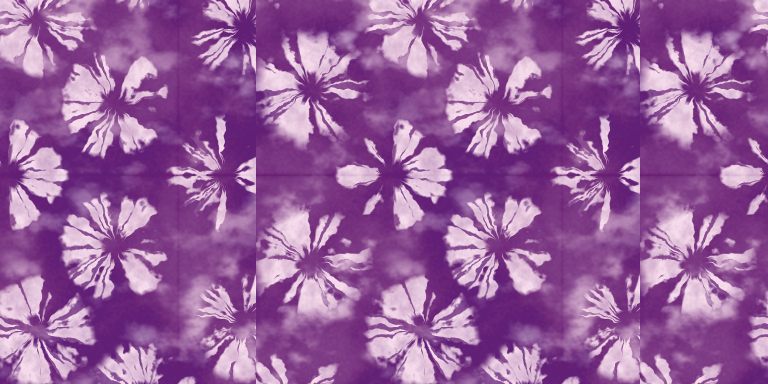
A Shadertoy shader for this pattern:

```glsl
// Tie-dyed cloth: pale pleated bursts on mottled purple, in a square tile.
// Each tile is folded about a horizontal axis; bursts are discs whose spokes
// come from noise sampled around a circle, with bleeding and smudged dye.
#define SEAM_X 0.667
#define FOLD_Y 0.544
#define DISC_COUNT 8
#define DISC_RADIUS 0.139
#define PLEAT_LEVEL 0.55
#define CORE_SIZE 0.2
#define SMUDGE 0.5
#define CREASE 0.14
#define GRAIN 0.05
#define DEEP_DYE vec3(0.41, 0.12, 0.45)
#define BARE_CLOTH vec3(0.96, 0.86, 0.92)

// Disc centre x, distance from the fold, bleed, dye taken up by the pleats
const vec4 DISCS[DISC_COUNT] = vec4[](
    vec4(0.141, 0.226, 0.75, -0.04), vec4(0.357, 0.000, 0.05, 0.00),
    vec4(0.430, 0.405, 0.30, 0.00),  vec4(0.633, 0.186, 0.10, 0.00),
    vec4(0.919, 0.000, 0.20, 0.07),  vec4(0.970, 0.385, 0.40, 0.00),
    vec4(0.094, 0.586, 0.50, 0.00),  vec4(0.711, 0.573, 0.30, 0.00));

float hash(vec2 p) {
    vec3 q = fract(p.xyx * 0.1031);
    q += dot(q, q.yzx + 33.33);
    return fract((q.x + q.y) * q.z);
}

float noise(vec2 p) {
    vec2 i = floor(p), f = fract(p);
    f = f * f * (3.0 - 2.0 * f);
    vec2 e = vec2(0.0, 1.0);
    return mix(mix(hash(i), hash(i + e.yx), f.x),
               mix(hash(i + e.xy), hash(i + e.yy), f.x), f.y);
}

float fbm(vec2 p) {
    float sum = 0.0, amp = 0.533;
    for (int i = 0; i < 4; i++) {
        sum += amp * noise(p);
        p = mat2(1.6, 1.2, -1.2, 1.6) * p + 7.3;
        amp *= 0.5;
    }
    return sum;
}

// Bare cloth in one burst (x) and the stained halo around it (y)
vec2 burst(vec2 d, vec2 cloth, float seed, float bleed, float dye, float pointed) {
    float far = length(d);
    if (far > 1.7) return vec2(0.0);
    float blot = fbm(cloth * 34.0 + seed) - 0.5;
    float fleck = noise(cloth * 95.0 + seed) - 0.5;
    d += 0.16 * vec2(blot, fbm(cloth * 34.0 + 41.0) - 0.5);
    float r = mix(length(d), 0.8 * (abs(d.x) + abs(d.y)), pointed);
    vec2 dir = d / max(length(d), 0.001);

    // Spokes: broad wedges, narrower pleats and fine veins
    float wedge = noise(dir * 2.1 + seed * 17.3 + 50.0);
    float pleat = noise(dir * 5.3 + seed * 9.7 + 80.0);
    float vein = noise(dir * 11.0 + seed * 5.1 + 120.0);
    float spoke = 0.42 * wedge + 0.58 * pleat + dye + 0.35 * blot + 0.08 * fleck;
    spoke += 0.10 * smoothstep(0.7, 1.0, r);
    float stain = smoothstep(PLEAT_LEVEL - 0.05, PLEAT_LEVEL + 0.07, spoke);
    stain = max(stain, 0.75 * smoothstep(0.64, 0.8, vein + 0.7 * blot));

    // Dyed knot at the centre and toothed rim
    float core = smoothstep(CORE_SIZE + 0.1, CORE_SIZE - 0.04, r + 0.25 * (pleat - 0.5));
    float rim = r + 0.10 * (vein - 0.5) + 0.10 * (wedge - 0.5) + bleed * 0.5 * blot;
    float width = mix(0.035, 0.26, bleed);
    float body = 1.0 - smoothstep(1.0 - width, 1.0 + width, rim);
    float bare = body * (1.0 - max(stain, core)) * (0.93 + 0.5 * blot);
    float halo = smoothstep(1.6, 0.95, far) * (0.4 + bleed);
    return vec2(clamp(bare, 0.0, 1.0), halo);
}

vec3 dyedCloth(vec2 uv) {
    vec2 cloth = vec2(fract(uv.x - SEAM_X), uv.y - FOLD_Y);
    vec2 folded = vec2(cloth.x, abs(cloth.y));
    float bare = 0.0, halo = 0.0;
    for (int i = 0; i < DISC_COUNT; i++) {
        vec4 disc = DISCS[i];
        float pointed = disc.y == 0.0 ? 0.45 : 0.0;
        vec2 b = burst((folded - disc.xy) / DISC_RADIUS, cloth + 3.0,
                       float(i) + 1.0, disc.z, disc.w, pointed);
        bare = max(bare, b.x);
        halo = max(halo, b.y);
    }

    // Mottled ground, pale smudges gathered near the bursts
    float mottle = fbm(cloth * 6.0 + 20.0);
    float wisps = fbm(cloth * vec2(13.0, 17.0) + 60.0);
    float ground = 0.16 * smoothstep(0.3, 0.75, mottle);
    ground += SMUDGE * smoothstep(0.47, 0.82, wisps) * (0.35 + halo);
    float tone = max(bare, ground);

    // Pressed folds and fabric grain
    float crease = exp(-abs(cloth.y) * 260.0) + 0.5 * exp(-abs(cloth.x - 0.797) * 300.0);
    tone -= CREASE * crease * (0.4 + mottle);
    tone += GRAIN * (noise(cloth * 170.0 + 9.0) - 0.5);
    vec3 colour = mix(DEEP_DYE, BARE_CLOTH, clamp(tone, 0.0, 1.0));
    return colour - vec3(0.03, 0.0, -0.01) * smoothstep(0.55, 0.3, mottle) * (1.0 - bare);
}

void mainImage(out vec4 fragColor, in vec2 fragCoord) {
    // Four samples per pixel smooth the spokes and the seam
    vec3 colour = vec3(0.0);
    for (int i = 0; i < 4; i++) {
        vec2 offset = vec2(i % 2, i / 2) * 0.5 - 0.25;
        colour += dyedCloth((fragCoord + offset) / iResolution.y);
    }
    fragColor = vec4(colour * 0.25, 1.0);
}
```
